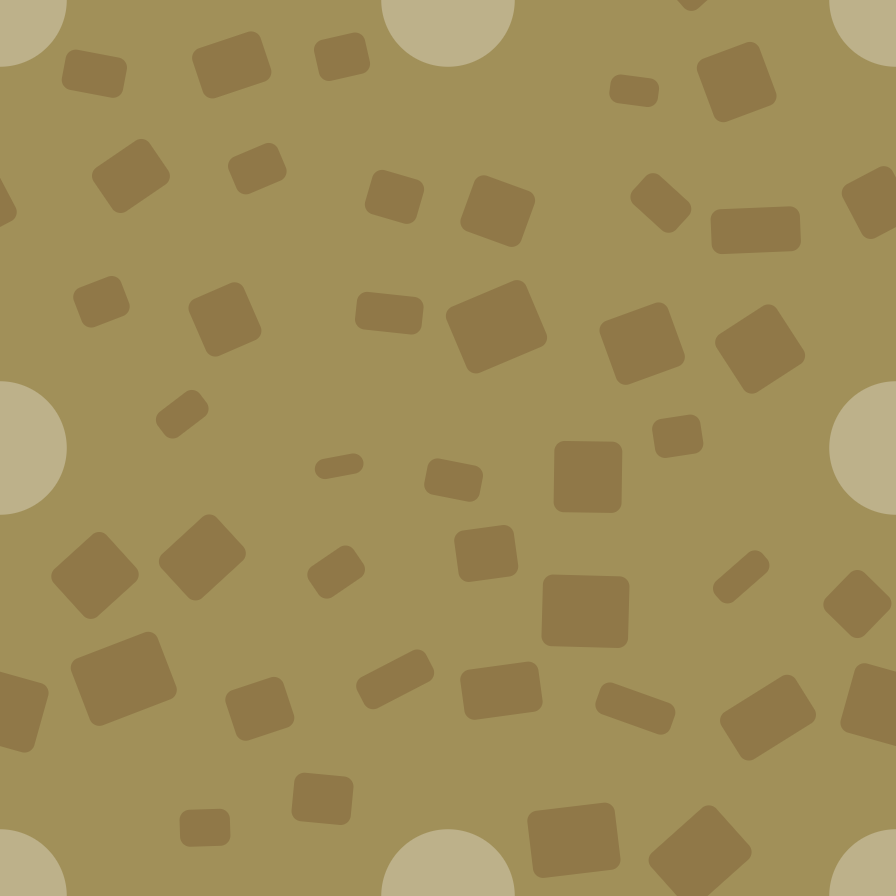
This pattern is drawn by a WebGL 2 fragment shader. Its source:

```glsl
#version 300 es
precision highp float;

uniform vec2 u_resolution;
out vec4 fragColor;

const float TAU = 6.2831853;
const int CELLS = 7;              // block cells per side of the tile
const float DISC_RADIUS = 0.0745;
const float CORNER_RADIUS = 0.0115;

const vec3 GROUND = vec3(0.631, 0.565, 0.349);
const vec3 BLOCK = vec3(0.563, 0.471, 0.281);
const vec3 DISC = vec3(0.741, 0.694, 0.541);

// Integer hash giving three values in 0..1
vec3 hash3(uvec3 v) {
    v = v * 1664525u + 1013904223u;
    v.x += v.y * v.z; v.y += v.z * v.x; v.z += v.x * v.y;
    v ^= v >> 16u;
    v.x += v.y * v.z; v.y += v.z * v.x; v.z += v.x * v.y;
    return vec3(v >> 8u) / 16777216.0;
}

int wrapCell(int i) {
    return (i + 2 * CELLS) % CELLS;
}

// Length of a vector on the repeating unit tile
float wrappedLength(vec2 v) {
    return length(v - floor(v + 0.5));
}

// Discs on the tile corners and the middles of its edges
float discDistance(vec2 p) {
    float d = wrappedLength(p);
    d = min(d, wrappedLength(p - vec2(0.5, 0.0)));
    d = min(d, wrappedLength(p - vec2(0.0, 0.5)));
    return d - DISC_RADIUS;
}

float roundedBox(vec2 p, vec2 halfSize, float radius) {
    vec2 q = abs(p) - halfSize + radius;
    return length(max(q, 0.0)) + min(max(q.x, q.y), 0.0) - radius;
}

// One tilted block, kept inside its cell and clear of the discs
float blockDistance(vec2 p, ivec2 cell, float rowShift) {
    uvec2 id = uvec2(wrapCell(cell.x), wrapCell(cell.y));
    vec3 form = hash3(uvec3(id, 11u));
    vec3 place = hash3(uvec3(id, 29u));

    float width = mix(0.052, 0.105, form.x);
    float height = min(width * mix(0.40, 1.08, form.y), 0.08);
    vec2 size = vec2(width, height);
    float angle = mix(-0.8, 0.8, pow(form.z, 0.7));
    float c = cos(angle), s = sin(angle);

    // Jitter uses the room left around the tilted block
    vec2 extent = vec2(c * width + abs(s) * height, abs(s) * width + c * height);
    vec2 room = max(1.0 / float(CELLS) - extent - 0.006, 0.0);
    vec2 center = (vec2(cell) + vec2(rowShift, 0.0) + 0.5) / float(CELLS);
    center.y += 0.022 * sin(TAU * center.x);
    center += (place.xy - 0.5) * room;

    if (discDistance(center) < 0.45 * length(size) + 0.008) return 1.0;
    vec2 q = p - center;
    q = vec2(c * q.x + s * q.y, c * q.y - s * q.x);
    return roundedBox(q, 0.5 * size, CORNER_RADIUS);
}

// Nearest block among the neighbouring cells of shifted rows
float blocksDistance(vec2 p) {
    float nearest = 1.0;
    for (int j = -1; j <= 1; j++) {
        int row = int(floor(p.y * float(CELLS))) + j;
        float shift = hash3(uvec3(wrapCell(row), 5u, 47u)).x;
        int column = int(floor(p.x * float(CELLS) - shift));
        for (int i = -1; i <= 1; i++) {
            nearest = min(nearest, blockDistance(p, ivec2(column + i, row), shift));
        }
    }
    return nearest;
}

float coverage(float d, float pixel) {
    return clamp(0.5 - d / pixel, 0.0, 1.0);
}

void main() {
    vec2 p = gl_FragCoord.xy / u_resolution;
    float pixel = 1.0 / min(u_resolution.x, u_resolution.y);

    vec3 color = mix(GROUND, BLOCK, coverage(blocksDistance(p), pixel));
    color = mix(color, DISC, coverage(discDistance(p), pixel));
    fragColor = vec4(color, 1.0);
}
```
